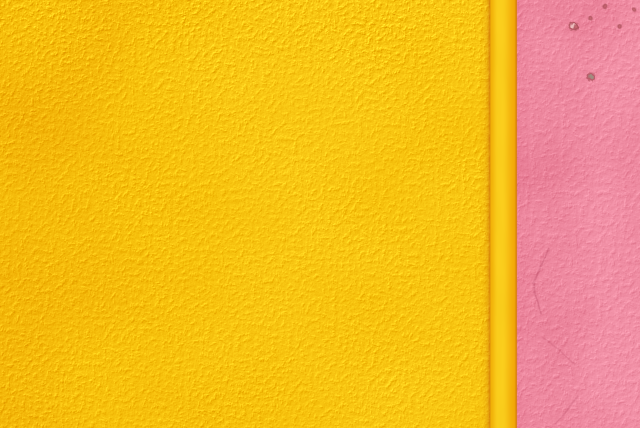
A WebGL 2 fragment shader for this texture:

```glsl
#version 300 es
precision highp float;

uniform vec2 u_resolution;
out vec4 fragColor;

const float PIPE_LEFT = 1.149;
const float PIPE_RIGHT = 1.211;
const vec3 YELLOW = vec3(0.965, 0.757, 0.05);
const vec3 YELLOW_DEEP = vec3(0.945, 0.69, 0.03);
const vec3 YELLOW_LIGHT = vec3(0.98, 0.805, 0.11);
const vec3 AMBER = vec3(0.80, 0.43, 0.03);
const vec3 PINK = vec3(0.945, 0.565, 0.65);
const vec3 PINK_DEEP = vec3(0.90, 0.475, 0.57);

vec2 hash2(vec2 cell) {
    vec3 q = fract(cell.xyx * vec3(0.1031, 0.1030, 0.0973));
    q += dot(q, q.yzx + 33.33);
    return fract((q.xx + q.yz) * q.zy);
}

vec2 gradientAt(vec2 cell) {
    float angle = 6.2832 * hash2(cell).x;
    return vec2(cos(angle), sin(angle));
}

// Gradient noise, roughly -0.7 to 0.7
float noise(vec2 p) {
    vec2 i = floor(p), f = fract(p);
    vec2 u = f * f * f * (f * (f * 6.0 - 15.0) + 10.0);
    float a = dot(gradientAt(i), f);
    float b = dot(gradientAt(i + vec2(1, 0)), f - vec2(1, 0));
    float c = dot(gradientAt(i + vec2(0, 1)), f - vec2(0, 1));
    float d = dot(gradientAt(i + vec2(1, 1)), f - vec2(1, 1));
    return mix(mix(a, b, u.x), mix(c, d, u.x), u.y);
}

float fbm(vec2 p, int octaves) {
    float sum = 0.0, amp = 1.0;
    for (int i = 0; i < octaves; i++) {
        sum += amp * noise(p);
        p = mat2(1.6, 1.2, -1.2, 1.6) * p + 17.3;
        amp *= 0.55;
    }
    return sum;
}

// Plaster height with rounded lumps
float plasterHeight(vec2 p, float scale) {
    vec2 warp = 0.006 * vec2(noise(p * 23.0), noise(p * 23.0 + 41.0));
    float h = fbm((p + warp) * scale, 3);
    return h + 0.5 * smoothstep(0.05, 0.5, h);
}

// Slope of the plaster towards the light
float relief(vec2 p, float scale, vec2 lightStep) {
    return plasterHeight(p, scale) - plasterHeight(p + lightStep, scale);
}

float segmentDistance(vec2 p, vec2 a, vec2 b) {
    vec2 ab = b - a;
    return length(p - a - ab * clamp(dot(p - a, ab) / dot(ab, ab), 0.0, 1.0));
}

float crack(vec2 p, vec2 a, vec2 b, float px) {
    vec2 wobble = 0.008 * vec2(noise(p * 28.0), noise(p * 28.0 + 9.0));
    return 1.0 - smoothstep(0.0, 0.0016 + px, segmentDistance(p + wobble, a, b));
}

// Ragged flake of lost paint with a shaded rim
vec3 chip(vec3 col, vec2 p, vec2 centre, float radius, vec3 fill, float px) {
    float d = length(p - centre) - radius + 0.6 * radius * noise(p * 150.0);
    col = mix(col, vec3(0.66, 0.30, 0.34), 0.75 * (1.0 - smoothstep(0.0, px + 0.002, d)));
    return mix(col, fill, 1.0 - smoothstep(-px, px, d + 0.35 * radius));
}

vec3 yellowWall(vec2 p) {
    float tone = 0.25 * fbm(p * vec2(2.5, 3.5), 3);
    tone += 0.42 * smoothstep(0.0, 0.75, p.x) - 0.22 + 0.12 * (p.y - 0.5);
    vec3 col = mix(YELLOW, YELLOW_LIGHT, clamp(tone * 1.6, 0.0, 1.0));
    col = mix(col, YELLOW_DEEP, clamp(-tone * 2.4, 0.0, 1.0));
    float rough = 0.85 + 0.35 * smoothstep(0.7, 1.0, p.y) + 0.3 * noise(p * 5.0);
    float slope = relief(p, 85.0, vec2(-0.0018, 0.0026)) * rough;
    col += slope * vec3(0.055, 0.10, 0.075);
    float gap = PIPE_LEFT - p.x + 0.002 * noise(p * 60.0);
    return mix(col, AMBER, 0.85 * exp(-max(gap, 0.0) / 0.006));
}

vec3 pinkWall(vec2 p, float px) {
    float tone = 0.36 + 0.5 * fbm(p * 4.0 + 7.0, 3) - 0.25 * smoothstep(1.25, 1.45, p.x);
    tone += 0.25 * (1.0 - smoothstep(0.0, 0.05, p.x - PIPE_RIGHT));
    vec3 col = mix(PINK, PINK_DEEP, clamp(tone, 0.0, 1.0));
    col += relief(p, 70.0, vec2(-0.0018, 0.0026)) * vec3(0.045, 0.07, 0.065);
    float lines = crack(p, vec2(1.285, 0.42), vec2(1.248, 0.335), px);
    lines += crack(p, vec2(1.248, 0.335), vec2(1.268, 0.27), px);
    lines += 0.6 * crack(p, vec2(1.27, 0.21), vec2(1.35, 0.15), px);
    lines += 0.8 * crack(p, vec2(1.355, 0.075), vec2(1.305, 0.01), px);
    col -= 0.5 * min(lines, 1.0) * vec3(0.14, 0.16, 0.15);
    // Larger flakes, then small pits near the top
    col = chip(col, p, vec2(1.344, 0.939), 0.009, vec3(0.93, 0.74, 0.74), px);
    col = chip(col, p, vec2(1.385, 0.821), 0.008, vec3(0.63, 0.55, 0.50), px);
    for (int i = 0; i < 5; i++) {
        vec2 r = hash2(vec2(float(i), 5.0));
        vec2 centre = vec2(1.35 + 0.034 * float(i), 0.93 + 0.06 * r.x);
        col = chip(col, p, centre, 0.002 + 0.002 * r.y, vec3(0.78, 0.40, 0.44), px);
    }
    return col;
}

// Smooth cylinder: t runs from its left edge to its right edge
vec3 pipe(float t, vec2 p) {
    vec3 col = mix(YELLOW_DEEP, YELLOW_LIGHT, smoothstep(0.0, 0.3, t));
    col = mix(col, vec3(0.95, 0.66, 0.03), smoothstep(0.45, 0.95, t));
    col = mix(col, AMBER, 0.65 * smoothstep(0.9, 1.0, t));
    return col + 0.012 * noise(p * vec2(60.0, 9.0));
}

void main() {
    vec2 p = gl_FragCoord.xy / u_resolution * vec2(1.5, 1.0);
    float px = 1.0 / u_resolution.y;
    vec3 col = yellowWall(p);
    col = mix(col, pinkWall(p, px), smoothstep(-px, px, p.x - PIPE_RIGHT));
    float t = (p.x - PIPE_LEFT) / (PIPE_RIGHT - PIPE_LEFT);
    float inside = smoothstep(-px, px, p.x - PIPE_LEFT) * smoothstep(-px, px, PIPE_RIGHT - p.x);
    col = mix(col, pipe(clamp(t, 0.0, 1.0), p), inside);
    fragColor = vec4(clamp(col, 0.0, 1.0), 1.0);
}
```
